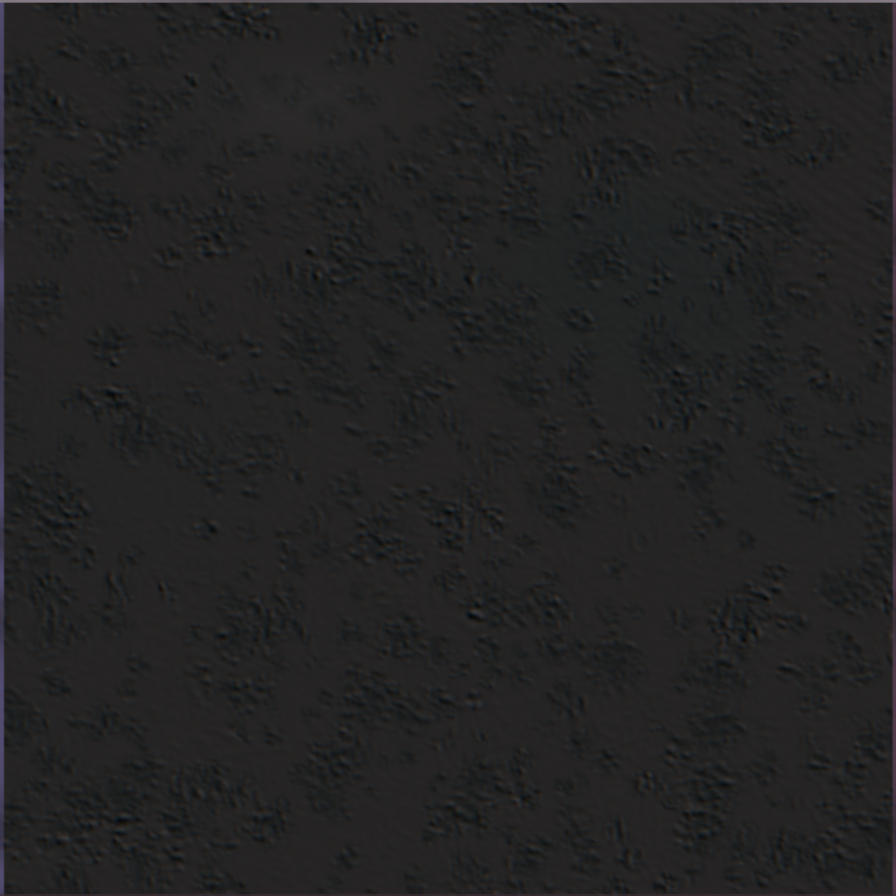
Write a Shadertoy shader that draws this texture.

```glsl
vec2 hash2(vec2 p) {
    vec3 q = fract(p.xyx * vec3(0.1031, 0.1030, 0.0973));
    q += dot(q, q.yzx + 33.33);
    return fract((q.xx + q.yz) * q.zy);
}

mat2 rotation(float angle) {
    float c = cos(angle), s = sin(angle);
    return mat2(c, s, -s, c);
}

// Smooth bumps, one per jittered cell
float bumps(vec2 p) {
    vec2 cell = floor(p);
    float height = 0.0;
    for (int y = -1; y <= 1; y++)
    for (int x = -1; x <= 1; x++) {
        vec2 id = cell + vec2(x, y);
        vec2 offset = p - id - hash2(id);
        float strength = hash2(id + 57.0).x;
        height += strength * exp(-5.0 * dot(offset, offset));
    }
    return height;
}

// Bend straight outlines with layered sines
vec2 warp(vec2 p, float amount) {
    vec2 bend = sin(p.yx * vec2(57.0, 49.0) + vec2(0.4, 2.1));
    bend += 0.6 * sin(p.yx * vec2(131.0, 117.0) + p * 83.0);
    return p + amount * bend;
}

// Soft dark tufts gathered in loose drifts
float tufts(vec2 p, float scale, float drift) {
    vec2 q = warp(p, 0.004) * scale;
    vec2 cell = floor(q);
    float cover = 0.0;
    for (int y = -1; y <= 1; y++)
    for (int x = -1; x <= 1; x++) {
        vec2 id = cell + vec2(x, y);
        vec2 traits = hash2(id + 113.0);
        vec2 offset = rotation(0.5) * (q - id - hash2(id + 19.0));
        float radius = mix(0.45, 0.95, traits.y);
        float present = smoothstep(0.0, 0.25, drift - traits.x);
        float spot = 1.0 - smoothstep(0.05, 1.0, length(offset * vec2(0.95, 1.05)) / radius);
        cover = max(cover, present * spot);
    }
    return cover;
}

// Relief of strands, lit along a direction in the plane
float emboss(vec2 p, vec2 scale, float angle, vec2 light) {
    vec2 q = warp(p, 0.0012);
    mat2 turn = rotation(angle);
    return bumps(turn * (q + light) * scale) - bumps(turn * (q - light) * scale);
}

// Slanted strands, giving way in places to upright ones
float grain(vec2 p, float upright) {
    float slanted = emboss(p, vec2(85.0, 125.0), 0.3, vec2(0.0013, 0.0024));
    float steep = emboss(p + 1.3, vec2(135.0, 80.0), -0.2, vec2(0.0025, 0.0009));
    float fine = emboss(p + 3.7, vec2(150.0, 165.0), 0.3, vec2(0.0015, 0.0015));
    return mix(slanted, steep, upright) * 0.75 + 0.45 * fine;
}

// Thin line fading inward from a border
float borderLine(float depth, float width) {
    return 1.0 - smoothstep(0.5 * width, width, depth);
}

vec3 addBorder(vec3 color, vec2 uv) {
    float flicker = 0.75 + 0.25 * sin(uv.y * 41.0 + 2.0 * sin(uv.y * 17.0));
    float topFade = 0.8 + 0.2 * sin(uv.x * 13.0 + 1.0);
    color = mix(color, vec3(0.36, 0.33, 0.50), 0.85 * flicker * borderLine(uv.x, 0.006));
    color = mix(color, vec3(0.36, 0.25, 0.33), 0.8 * flicker * borderLine(1.0 - uv.x, 0.005));
    color = mix(color, vec3(0.25, 0.19, 0.21), 0.6 * borderLine(uv.y, 0.003));
    return mix(color, vec3(0.52, 0.48, 0.52), topFade * borderLine(1.0 - uv.y, 0.004));
}

void mainImage(out vec4 fragColor, in vec2 fragCoord) {
    vec2 uv = fragCoord / iResolution.xy;
    vec3 ground = vec3(0.147, 0.141, 0.140);
    vec3 coolGround = vec3(0.125, 0.140, 0.141);
    vec3 shade = vec3(0.106, 0.115, 0.117);

    // Broad drifts of tufts and a faint cool tint
    float drift = 0.42 + 0.5 * bumps(uv * 5.0 + 8.0);
    float cover = max(tufts(uv, 19.0, drift), 0.8 * tufts(uv + 5.3, 33.0, drift));
    float tint = smoothstep(0.3, 0.9, bumps(uv * 3.0 + 2.0)) * smoothstep(0.3, 0.9, uv.y);
    vec3 color = mix(mix(ground, coolGround, tint), shade, 0.85 * cover);

    // Relief with separated colour channels, strongest around tufts
    vec2 fringe = vec2(0.0013, -0.0010);
    float upright = smoothstep(0.3, 0.7, bumps(uv * 17.0 + 61.0));
    vec3 relief = vec3(grain(uv + fringe, upright), grain(uv, upright), grain(uv - fringe, upright));
    float roughness = mix(0.013, 0.080, smoothstep(0.0, 0.5, cover));
    roughness *= 0.6 + 0.7 * bumps(uv * 14.0 + 31.0);
    color -= roughness * relief * vec3(1.0, 0.9, 0.95);

    // Fine diagonal streaks in the upper right
    vec2 slanted = rotation(0.55) * uv;
    float streak = sin(slanted.y * 420.0 + 3.0 * sin(slanted.x * 19.0));
    color += 0.005 * streak * smoothstep(1.3, 1.75, uv.x + uv.y);

    // Pale haze patch
    vec2 haze = (uv - vec2(0.33, 0.88)) * vec2(9.0, 17.0);
    color += 0.022 * exp(-dot(haze, haze)) * (1.0 + relief);

    fragColor = vec4(addBorder(color, uv), 1.0);
}
```
